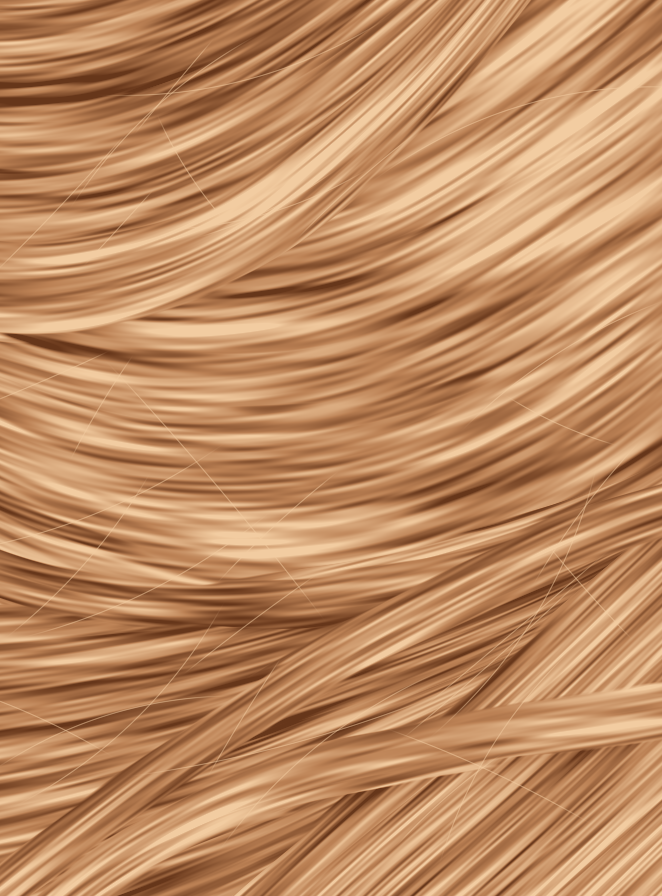
Write a Shadertoy shader that draws this texture.

```glsl
const vec3 DARK = vec3(0.40, 0.21, 0.10);
const vec3 COPPER = vec3(0.735, 0.505, 0.33);
const vec3 BLONDE = vec3(0.95, 0.80, 0.63);

float hash(vec2 p) {
    return fract(sin(dot(p, vec2(12.9898, 78.233))) * 43758.5453);
}

float noise(vec2 p) {
    vec2 i = floor(p), f = fract(p);
    f = f * f * (3.0 - 2.0 * f);
    float low = mix(hash(i), hash(i + vec2(1, 0)), f.x);
    float high = mix(hash(i + vec2(0, 1)), hash(i + vec2(1, 1)), f.x);
    return mix(low, high, f.y);
}

// Noise stretched along the hair; tilt lets strands cross slightly
float fibre(float across, float along, float density, float stretch, float tilt, float seed) {
    return noise(vec2(along * stretch + seed * 7.3, (across + tilt * along) * density + seed * 3.7)) - 0.5;
}

// Lightness of the strands inside a lock
float strands(float s, float x, float seed) {
    float v = 0.34 * fibre(s, x, 26.0, 2.0, 0.03, seed);
    v += 0.34 * fibre(s, x, 75.0, 4.0, -0.06, seed + 1.0);
    v += 0.50 * fibre(s, x, 150.0, 6.0, 0.08, seed + 2.0);
    v += 0.68 * fibre(s, x, 250.0, 10.0, -0.03, seed + 3.0);
    float gap = fibre(s, x, 95.0, 5.0, 0.04, seed + 4.0);
    return v - 0.32 * smoothstep(0.28, 0.46, gap);
}

// Paints a lock over the lightness below it.
// bend: linear, square and cubic slope; span: lower and upper edge
float lock(float below, vec2 p, vec3 bend, float fan, vec2 span, float tone, float seed) {
    float x = p.x;
    float s = (p.y - x * (bend.x + x * (bend.y + x * bend.z))) / (1.0 + fan * x);
    s += 0.012 * (noise(p * 5.0 + seed) - 0.5);
    float fray = 0.014 * fibre(s, x, 110.0, 3.0, 0.12, seed + 5.0);
    float inside = min(s - span.x, span.y - s) + fray;
    float rim = 1.0 - smoothstep(0.0, 0.022, inside);
    float shadow = 0.24 * exp(-45.0 * abs(span.x - s));
    float v = tone - 0.14 * rim + strands(s, x, seed);
    return mix(below - shadow, v, smoothstep(-0.002, 0.002, inside));
}

// Soft patch of light
float sheen(vec2 p, vec2 centre, vec2 size) {
    vec2 q = (p - centre) / size;
    return exp(-dot(q, q));
}

// Coverage of one loose curved hair
float looseHair(vec2 p, vec2 centre, float angle, float curl, float reach, float width) {
    vec2 dir = vec2(cos(angle), sin(angle));
    vec2 q = p - centre;
    q = vec2(dot(q, dir), dot(q, vec2(-dir.y, dir.x)));
    float slope = 2.0 * curl * q.x;
    float d = abs(q.y - curl * q.x * q.x) / sqrt(1.0 + slope * slope);
    float taper = 1.0 - smoothstep(0.6 * reach, reach, abs(q.x));
    return taper * (1.0 - smoothstep(0.0, width, d));
}

vec3 hairColour(float v) {
    v = clamp(v, 0.0, 1.0);
    return v < 0.5 ? mix(DARK, COPPER, v * 2.0) : mix(COPPER, BLONDE, v * 2.0 - 1.0);
}

void mainImage(out vec4 fragColor, in vec2 fragCoord) {
    vec2 p = fragCoord / iResolution.y;

    // Broad body of hair
    float v = lock(0.5, p, vec3(-0.75, 0.75, 0.0), 0.7, vec2(-2.0, 3.0), 0.54, 1.0);
    v += 0.24 * sheen(p, vec2(0.66, 0.80), vec2(0.16, 0.20));
    v += 0.18 * sheen(p, vec2(0.23, 0.59), vec2(0.15, 0.06));
    v += 0.12 * sheen(p, vec2(0.08, 0.48), vec2(0.14, 0.06));
    v -= 0.18 * sheen(p, vec2(0.46, 0.66), vec2(0.12, 0.05));
    v -= 0.16 * sheen(p, vec2(0.44, 0.34), vec2(0.16, 0.05));

    // Shaded crown and the bright sweep below it
    v = lock(v, p, vec3(0.0, 0.95, 0.0), 0.0, vec2(0.68, 3.0), 0.42, 13.0);
    v += 0.16 * sheen(p, vec2(0.04, 0.84), vec2(0.14, 0.025));
    v = lock(v, p, vec3(-0.05, 1.15, 0.0), 0.0, vec2(0.62, 0.73), 0.66, 21.0);

    // Lower layers
    v = lock(v, p, vec3(0.25, 0.25, 0.0), -0.7, vec2(-2.0, 0.33), 0.47, 34.0);
    v = lock(v, p, vec3(-0.28, 0.56, 0.0), 0.0, vec2(0.335, 0.385), 0.66, 42.0);
    v = lock(v, p, vec3(0.9, 0.0, 0.0), 0.0, vec2(-2.0, -0.24), 0.55, 55.0);

    // Two locks lying on top
    v = lock(v, p, vec3(0.8, -0.3, 0.0), 0.0, vec2(-0.03, 0.035), 0.66, 63.0);
    v = lock(v, p, vec3(1.0, -1.4, 0.75), 0.0, vec2(-0.105, -0.04), 0.68, 76.0);

    vec3 colour = hairColour(v + 0.04);

    // Loose hairs
    float width = max(0.0013, 1.0 / iResolution.y);
    for (int i = 0; i < 34; i++) {
        float id = float(i);
        vec2 centre = vec2(0.74 * hash(vec2(id, 1.0)), 0.08 + 0.84 * hash(vec2(id, 2.0)));
        float rising = step(0.3, hash(vec2(id, 3.0)));
        float angle = mix(-0.6, 0.65, rising) + 0.8 * (hash(vec2(id, 4.0)) - 0.5);
        float curl = 2.2 * (hash(vec2(id, 5.0)) - 0.5);
        float reach = 0.06 + 0.14 * hash(vec2(id, 6.0));
        float hair = looseHair(p, centre, angle, curl, reach, width);
        colour = mix(colour, BLONDE, 0.5 * hair);
    }
    fragColor = vec4(colour, 1.0);
}
```
